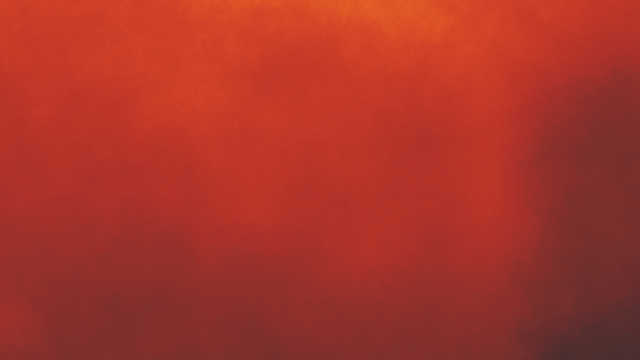
This background is drawn by a Shadertoy shader. Its source:

```glsl
// Smoky red-orange haze: a warm glow at the top fading to dark, brownish smoke at the lower right.

float hash(vec2 p) {
    p = fract(p * vec2(0.1031, 0.1137));
    p += dot(p, p.yx + 33.33);
    return fract((p.x + p.y) * p.x * 17.0);
}

float valueNoise(vec2 p) {
    vec2 cell = floor(p), f = fract(p);
    f = f * f * (3.0 - 2.0 * f);
    float low = mix(hash(cell), hash(cell + vec2(1, 0)), f.x);
    float high = mix(hash(cell + vec2(0, 1)), hash(cell + vec2(1, 1)), f.x);
    return mix(low, high, f.y);
}

// Layered noise centred on zero
float smoke(vec2 p) {
    float sum = 0.0, amplitude = 0.5;
    for (int i = 0; i < 5; i++) {
        sum += amplitude * (valueNoise(p) - 0.5);
        p = mat2(1.6, 1.2, -1.2, 1.6) * p + 7.3;
        amplitude *= 0.55;
    }
    return sum;
}

// Soft elliptical patch
float patchAt(vec2 uv, vec2 centre, vec2 radius) {
    vec2 d = (uv - centre) / radius;
    return exp(-dot(d, d));
}

// Heat runs from about 0 (dark smoke) to 6 (orange glow)
float heatAt(vec2 uv) {
    float heat = 1.3 + 4.75 * uv.y - 1.45 * uv.y * uv.y;

    // Warm glows
    heat += 0.9 * patchAt(uv, vec2(0.51, 1.03), vec2(0.20, 0.14));
    heat += 0.5 * patchAt(uv, vec2(0.30, 0.76), vec2(0.12, 0.20));
    heat += 0.7 * patchAt(uv, vec2(0.38, 0.46), vec2(0.07, 0.15));
    heat += 0.4 * patchAt(uv, vec2(0.47, 0.66), vec2(0.10, 0.10));
    heat += 0.7 * patchAt(uv, vec2(0.56, 0.32), vec2(0.09, 0.12));
    heat += 0.6 * patchAt(uv, vec2(0.76, 0.47), vec2(0.06, 0.24));
    heat += 0.9 * patchAt(uv, vec2(0.00, 0.08), vec2(0.06, 0.10));
    heat += 0.4 * patchAt(uv, vec2(0.68, 0.86), vec2(0.14, 0.14));

    // Cooler smoke
    heat -= 0.6 * patchAt(uv, vec2(0.22, 0.16), vec2(0.13, 0.11));
    heat -= 0.2 * patchAt(uv, vec2(0.00, 0.50), vec2(0.15, 0.35));
    heat -= 0.2 * patchAt(uv, vec2(0.43, 0.79), vec2(0.07, 0.07));

    // Dark bank along the right side
    float bank = smoothstep(0.75, 0.90, uv.x - 0.04 * uv.y);
    heat -= bank * mix(1.5, 0.4, smoothstep(0.65, 1.0, uv.y));
    heat -= 0.9 * patchAt(uv, vec2(1.02, 0.64), vec2(0.13, 0.26));
    heat -= 0.4 * patchAt(uv, vec2(1.00, 0.08), vec2(0.12, 0.15));
    return heat;
}

vec3 heatColor(float heat) {
    float glow = pow(max(heat, 0.0) / 6.0, 6.0);
    return vec3(0.35 + 0.112 * heat - 0.003 * heat * heat,
                0.18 + 0.003 * heat + 0.23 * glow,
                0.18 - 0.005 * heat);
}

void mainImage(out vec4 fragColor, in vec2 fragCoord) {
    vec2 uv = fragCoord / iResolution.xy;
    vec2 p = uv * vec2(16.0 / 9.0, 1.0);

    // Noise bends the patches and mottles the haze
    vec2 bend = vec2(smoke(p * 5.0), smoke(p * 5.0 + 19.0));
    float heat = heatAt(uv + 0.09 * bend);
    heat += 0.8 * smoke(p * 7.0 + bend) + 0.3 * smoke(p * 28.0);

    // Fine grain
    heat += 0.2 * (valueNoise(p * 110.0) - 0.5);

    fragColor = vec4(heatColor(clamp(heat, -0.6, 6.3)), 1.0);
}
```
